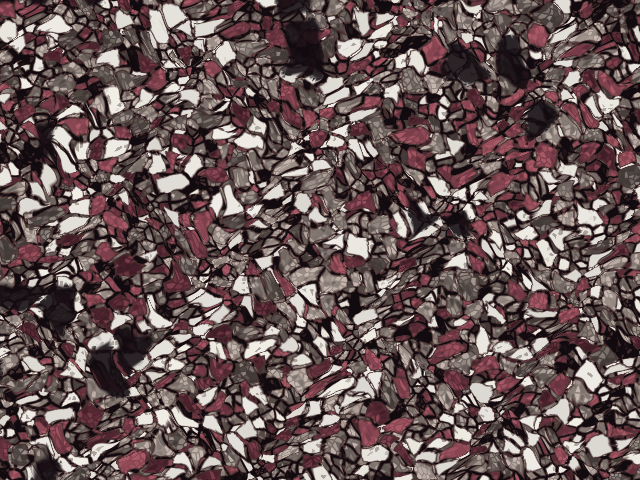
Write a WebGL 2 fragment shader that draws this texture.

```glsl
#version 300 es
precision highp float;

uniform vec2 u_resolution;
out vec4 fragColor;

// Cells per canvas height
const float COARSE_SCALE = 27.0;
const float FINE_SCALE = 46.0;
const float SPECK_SCALE = 100.0;
const float PATCH_SCALE = 12.0;

// Shares of white, grey and pink grains in each layer; the rest stay empty
const vec3 COARSE_SHARES = vec3(0.21, 0.27, 0.18);
const vec3 FINE_SHARES = vec3(0.12, 0.53, 0.20);
const float PATCH_SHARE = 0.08;

const vec3 BLACK = vec3(0.085, 0.05, 0.075);
const vec3 BROWN = vec3(0.27, 0.18, 0.18);
const vec3 TAUPE = vec3(0.40, 0.35, 0.33);
const vec3 GREY = vec3(0.70, 0.65, 0.62);
const vec3 WHITE = vec3(0.91, 0.90, 0.87);
const vec3 MAROON = vec3(0.25, 0.11, 0.15);
const vec3 PINK = vec3(0.66, 0.35, 0.40);

vec2 hash2(vec2 p) {
    vec3 q = fract(p.xyx * vec3(0.1031, 0.1030, 0.0973));
    q += dot(q, q.yzx + 33.33);
    return fract((q.xx + q.yz) * q.zy);
}

// Layered sines bend the cells into uneven, locally slanted shapes
vec2 warp(vec2 p) {
    vec2 bend = vec2(0.0);
    float frequency = 17.0;
    for (int i = 0; i < 4; i++) {
        bend += sin(p.yx * frequency + p * frequency * vec2(0.6, -0.7) + float(i) * vec2(1.7, 4.1)) * 0.25 / frequency;
        frequency *= 1.9;
    }
    return p + bend;
}

// Cellular noise: x = distance to the border, yz = random values of the cell
vec3 cells(vec2 p, float seed) {
    vec2 base = floor(p);
    vec2 nearest = vec2(0.0);
    vec2 owner = base;
    float best = 8.0;
    for (int y = -1; y <= 1; y++) {
        for (int x = -1; x <= 1; x++) {
            vec2 cell = base + vec2(x, y);
            vec2 offset = cell + hash2(cell + seed) - p;
            float d = dot(offset, offset);
            if (d < best) {
                best = d;
                nearest = offset;
                owner = cell;
            }
        }
    }
    float border = 8.0;
    for (int y = -2; y <= 2; y++) {
        for (int x = -2; x <= 2; x++) {
            vec2 cell = owner + vec2(x, y);
            vec2 offset = cell + hash2(cell + seed) - p;
            vec2 apart = offset - nearest;
            if (dot(apart, apart) > 0.0001) {
                border = min(border, dot(0.5 * (offset + nearest), normalize(apart)));
            }
        }
    }
    return vec3(border, hash2(owner + seed + 71.0));
}

// Lays one generation of mineral grains over the ground colour
vec3 addGrains(vec3 ground, vec2 p, float scale, float seed, vec3 shares, float speck) {
    vec3 cell = cells(p * scale * vec2(0.93, 1.07), seed);
    float kind = cell.y;
    float tone = cell.z;
    float pixel = scale / u_resolution.y;

    float greyEnd = shares.x + shares.y;
    vec3 pinkGrain = mix(MAROON, PINK, clamp(tone * 0.8 + speck * 0.7 - 0.2, 0.0, 1.0));
    vec3 greyGrain = mix(TAUPE * 0.65, GREY * 1.1, clamp(tone * 0.65 + speck * 0.9 - 0.25, 0.0, 1.0));
    vec3 whiteGrain = WHITE * (0.94 + 0.1 * tone);
    whiteGrain = mix(whiteGrain, GREY * 0.8, 0.7 * smoothstep(0.22, 0.08, speck) * step(0.45, tone));
    vec3 grain = kind < shares.x ? whiteGrain : kind < greyEnd ? greyGrain : pinkGrain;

    // Ragged outline with a narrow brown rim
    float gap = mix(0.02, 0.12, fract(tone * 7.3));
    float inside = cell.x - gap + 0.08 * (speck - 0.5);
    float cover = smoothstep(-0.5 * pixel, 0.5 * pixel, inside);
    float core = smoothstep(0.0, 0.06 + pixel, inside);
    cover *= step(kind, greyEnd + shares.z);
    return mix(ground, mix(BROWN, grain, core), cover);
}

void main() {
    vec2 p = gl_FragCoord.xy / u_resolution.y;
    vec2 bent = warp(p);

    // Fine grit shared by the matrix and the grains
    vec3 grit = cells(bent * SPECK_SCALE, 13.0);
    float speck = mix(0.3, grit.y, smoothstep(0.0, 0.25, grit.x));

    // Dark matrix, then small grains, then large ones
    vec3 color = mix(BLACK * 0.8, BROWN, smoothstep(0.35, 1.0, speck));
    color = addGrains(color, bent, FINE_SCALE, 37.0, FINE_SHARES, speck);
    color = addGrains(color, bent, COARSE_SCALE, 5.0, COARSE_SHARES, speck);

    // Opaque patches with crumbled edges
    vec3 blot = cells(bent * PATCH_SCALE, 91.0);
    float opaque = smoothstep(0.0, 0.12, blot.x + 0.12 * (speck - 0.5)) * step(blot.y, PATCH_SHARE);
    color = mix(color, BLACK * 0.8, 0.88 * opaque);

    fragColor = vec4(color, 1.0);
}
```
